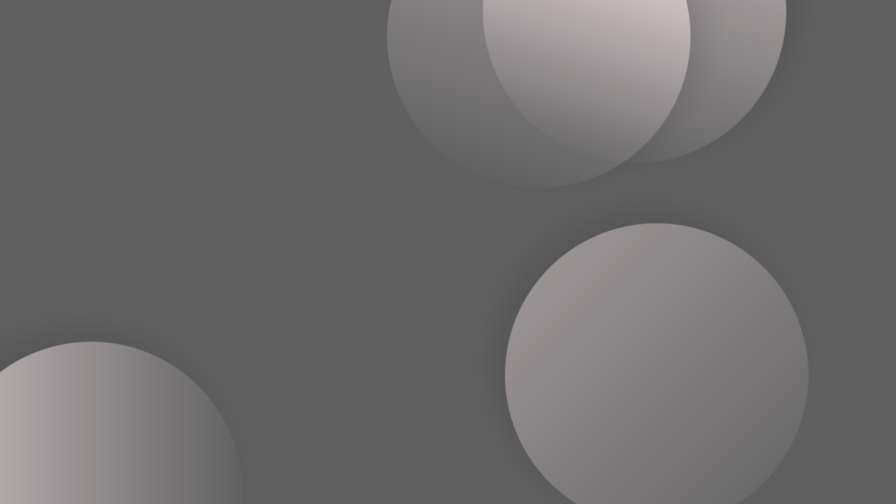
Reproduce this background procedurally as a Shadertoy shader.

```glsl
// Four translucent discs with fading blush gradients and soft shadows on grey.
#define BACKGROUND vec3(0.38)
#define BLUSH vec3(1.0, 0.88, 0.90)
#define RADIUS 0.301
#define SHADOW_SHIFT 0.023
#define SHADOW_BLUR 0.058
#define SHADOW_DEPTH 0.12

// Adds one disc; slope points to its bright side, side (-1 or 1) leans its shadow.
void addDisc(inout vec3 color, vec2 p, vec2 center, vec2 slope, float side, float glow) {
    vec2 q = p - center;
    float pixel = 1.0 / iResolution.y;
    float inside = 1.0 - smoothstep(-pixel, pixel, length(q) - RADIUS);

    // Soft shadow, kept outside the disc
    float shadowDist = length(q - SHADOW_SHIFT * vec2(side, 1.0)) - RADIUS;
    float shadow = 1.0 - smoothstep(-SHADOW_BLUR, SHADOW_BLUR, shadowDist);
    color *= 1.0 - SHADOW_DEPTH * shadow * (1.0 - inside);

    // Linear gradient that fades to clear
    float fade = clamp(0.5 + 0.5 * dot(q, slope) / RADIUS, 0.0, 1.0);
    color += BLUSH * glow * fade * inside;
}

void mainImage(out vec4 fragColor, in vec2 fragCoord) {
    // Height is one unit
    vec2 p = fragCoord / iResolution.y;
    vec3 color = BACKGROUND;

    // Overlapping pair at the top
    addDisc(color, p, vec2(1.259, 0.977), vec2(0.3, 0.95), 1.0, 0.36);
    addDisc(color, p, vec2(1.069, 0.928), vec2(0.3, 0.95), 1.0, 0.28);

    // Lower right and lower left discs
    addDisc(color, p, vec2(1.303, 0.256), vec2(-0.5, 0.5), -1.0, 0.26);
    addDisc(color, p, vec2(0.181, 0.021), vec2(-1.0, 0.0), -1.0, 0.39);

    fragColor = vec4(color, 1.0);
}
```
